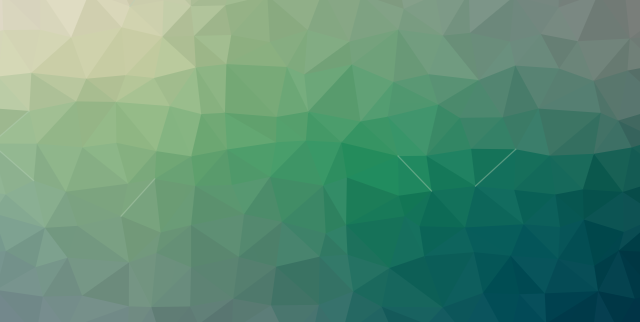
Reproduce this background procedurally as a WebGL 1 fragment shader.

```glsl
precision highp float;

uniform vec2 u_resolution;

// Mesh cell size, in canvas heights
const vec2 CELL = vec2(0.122, 0.1153);

float hash(vec2 p) {
  return fract(sin(dot(p, vec2(127.1, 311.7))) * 43758.545);
}

// Jittered mesh vertex
vec2 vertex(vec2 id) {
  vec2 jitter = vec2(hash(id + 3.7), hash(id + 19.3)) - 0.5;
  return id + jitter * vec2(0.66, 0.58);
}

// Five-segment colour ramp, t from 0 to 5
vec3 ramp(float t, vec3 a, vec3 b, vec3 c, vec3 d, vec3 e, vec3 f) {
  vec3 col = mix(a, b, clamp(t, 0.0, 1.0));
  col = mix(col, c, clamp(t - 1.0, 0.0, 1.0));
  col = mix(col, d, clamp(t - 2.0, 0.0, 1.0));
  col = mix(col, e, clamp(t - 3.0, 0.0, 1.0));
  return mix(col, f, clamp(t - 4.0, 0.0, 1.0));
}

float segment(float y, float from, float to) {
  return clamp((y - from) / (to - from), 0.0, 1.0);
}

// Smooth colour field: uv.x from the left, uv.y from the top
vec3 field(vec2 uv) {
  float t = uv.x * 5.0;
  vec3 top = ramp(t, vec3(0.89, 0.86, 0.80), vec3(0.83, 0.82, 0.70),
    vec3(0.60, 0.71, 0.54), vec3(0.52, 0.63, 0.53),
    vec3(0.47, 0.55, 0.52), vec3(0.46, 0.47, 0.46));
  vec3 upper = ramp(t, vec3(0.82, 0.83, 0.70), vec3(0.78, 0.80, 0.63),
    vec3(0.55, 0.70, 0.51), vec3(0.43, 0.63, 0.48),
    vec3(0.40, 0.54, 0.48), vec3(0.42, 0.48, 0.45));
  vec3 aboveRidge = ramp(t, vec3(0.62, 0.74, 0.58), vec3(0.56, 0.71, 0.51),
    vec3(0.37, 0.64, 0.43), vec3(0.20, 0.58, 0.39),
    vec3(0.22, 0.50, 0.41), vec3(0.25, 0.42, 0.39));
  vec3 belowRidge = ramp(t, vec3(0.56, 0.70, 0.56), vec3(0.52, 0.69, 0.50),
    vec3(0.30, 0.61, 0.41), vec3(0.12, 0.55, 0.36),
    vec3(0.08, 0.44, 0.36), vec3(0.08, 0.36, 0.32));
  vec3 lower = ramp(t, vec3(0.48, 0.62, 0.57), vec3(0.46, 0.61, 0.49),
    vec3(0.32, 0.52, 0.43), vec3(0.09, 0.45, 0.36),
    vec3(0.02, 0.35, 0.36), vec3(0.01, 0.27, 0.30));
  vec3 bottom = ramp(t, vec3(0.47, 0.55, 0.57), vec3(0.42, 0.52, 0.50),
    vec3(0.35, 0.47, 0.45), vec3(0.11, 0.38, 0.37),
    vec3(0.00, 0.29, 0.34), vec3(0.00, 0.20, 0.27));
  vec3 col = mix(top, upper, segment(uv.y, 0.0, 0.194));
  col = mix(col, aboveRidge, segment(uv.y, 0.194, 0.415));
  col = mix(col, belowRidge, segment(uv.y, 0.415, 0.505));
  col = mix(col, lower, segment(uv.y, 0.505, 0.751));
  return mix(col, bottom, segment(uv.y, 0.751, 1.0));
}

// Signed distance to the line through a and b
float lineSide(vec2 p, vec2 a, vec2 b) {
  vec2 e = b - a, q = p - a;
  return (e.x * q.y - e.y * q.x) / length(e);
}

float triangleCoverage(vec2 p, vec2 a, vec2 b, vec2 c, float px) {
  float d = min(lineSide(p, a, b), min(lineSide(p, b, c), lineSide(p, c, a)));
  return clamp(0.5 + d / px, 0.0, 1.0);
}

float segmentDistance(vec2 p, vec2 a, vec2 b) {
  vec2 e = b - a, q = p - a;
  return length(q - e * clamp(dot(q, e) / dot(e, e), 0.0, 1.0));
}

// Flat facet colour with a small random shade
vec3 facetColor(vec2 center, float aspect) {
  float shade = (hash(center * 3.0 + 7.1) - 0.5) * 0.055;
  return field(center * CELL / vec2(aspect, 1.0)) + shade;
}

void main() {
  vec2 p = gl_FragCoord.xy / u_resolution.y;
  float aspect = u_resolution.x / u_resolution.y;
  vec2 g = vec2(p.x, 1.0 - p.y) / CELL;
  float px = 1.0 / (u_resolution.y * CELL.y);
  vec4 sum = vec4(field(g * CELL / vec2(aspect, 1.0)), 1.0) * 0.001;
  float hairline = 0.0;

  // Split each nearby quad along its shorter diagonal
  for (int j = -1; j <= 1; j++) {
    for (int i = -1; i <= 1; i++) {
      vec2 id = floor(g) + vec2(float(i), float(j));
      vec2 a = vertex(id);
      vec2 b = vertex(id + vec2(1.0, 0.0));
      vec2 c = vertex(id + vec2(1.0, 1.0));
      vec2 d = vertex(id + vec2(0.0, 1.0));
      bool falling = distance(a, c) < distance(b, d);
      vec2 start = falling ? a : b;
      vec2 end = falling ? c : d;
      float w1 = triangleCoverage(g, start, end, falling ? d : a, px);
      float w2 = triangleCoverage(g, end, start, falling ? b : c, px);
      vec2 c1 = id + (falling ? vec2(0.333, 0.667) : vec2(0.333, 0.333));
      vec2 c2 = id + (falling ? vec2(0.667, 0.333) : vec2(0.667, 0.667));
      sum += w1 * vec4(facetColor(c1, aspect), 1.0);
      sum += w2 * vec4(facetColor(c2, aspect), 1.0);

      // Occasional pale seams
      float seam = 1.0 - smoothstep(0.0, 0.006 + px, segmentDistance(g, start, end));
      hairline = max(hairline, seam * step(0.95, hash(id + 41.0)));
    }
  }

  vec3 col = sum.rgb / sum.a;
  col = mix(col, vec3(0.72, 0.82, 0.72), hairline * 0.4);
  gl_FragColor = vec4(clamp(col, 0.0, 1.0), 1.0);
}
```
